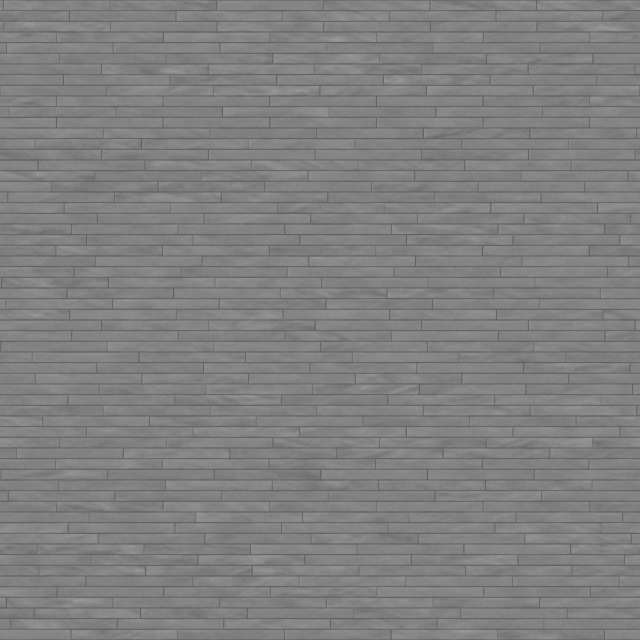
A WebGL 1 fragment shader for this texture map:

```glsl
precision highp float;
// Grey wall of long, thin bricks in staggered courses with faint rippled relief.

uniform vec2 u_resolution;

const vec2 BRICKS = vec2(6.0, 60.0);   // repeats across and down
const float BRICK_ASPECT = 10.0;       // brick length in course heights
const float JOINT_HALF_WIDTH = 0.055;  // in course heights
const float FACE_GREY = 0.514;
const float JOINT_GREY = 0.375;

float hash(vec2 p) {
  vec3 q = fract(vec3(p.xyx) * 0.1031);
  q += dot(q, q.yzx + 33.33);
  return fract((q.x + q.y) * q.z);
}

float noise(vec2 p) {
  vec2 i = floor(p);
  vec2 f = fract(p);
  vec2 u = f * f * (3.0 - 2.0 * f);
  float low = mix(hash(i), hash(i + vec2(1.0, 0.0)), u.x);
  float high = mix(hash(i + vec2(0.0, 1.0)), hash(i + 1.0), u.x);
  return mix(low, high, u.y);
}

float fbm(vec2 p) {
  float sum = 0.0;
  float amplitude = 0.5;
  for (int i = 0; i < 3; i++) {
    sum += amplitude * noise(p);
    p = p * 2.03 + 17.7;
    amplitude *= 0.5;
  }
  return sum;
}

// Alternate courses shift by half a brick, plus a random slip.
float courseShift(float course) {
  return 0.5 * mod(course, 2.0) + 0.42 * (hash(vec2(course, 7.0)) - 0.5);
}

// Slanted ripples, stretched along the brick.
float rippleHeight(vec2 p, float slant) {
  vec2 q = vec2(p.x * 0.42, p.y * 1.15 + slant * p.x);
  return fbm(q + 0.7 * noise(q * 0.8 + 5.0));
}

// Light from above on the ripples, with soft cloudy patches.
float faceShade(vec2 p, vec2 id) {
  float strength = hash(id + 31.0);
  vec2 q = p + 60.0 * vec2(hash(id + 3.0), hash(id + 9.0));
  float slant = 0.45 * (hash(id + 13.0) - 0.5);
  float slope = rippleHeight(q + vec2(0.0, 0.17), slant) - rippleHeight(q - vec2(0.0, 0.17), slant);
  float cloud = fbm(q * vec2(0.55, 0.9) + 40.0) - 0.44;
  float tone = 0.022 * (hash(id + 21.0) - 0.5);
  return tone + mix(0.05, 0.19, strength * strength) * slope
    + mix(0.04, 0.12, strength) * cloud;
}

// Coverage of a line at distance d from its centre.
float lineMask(float d, float halfWidth, float blur) {
  return 1.0 - smoothstep(halfWidth - blur, halfWidth + blur, d);
}

void main() {
  vec2 uv = gl_FragCoord.xy / u_resolution;
  vec2 grid = vec2(uv.x, 1.0 - uv.y) * BRICKS;
  float blur = max(0.6 * BRICKS.y / u_resolution.y, 0.03);

  // Brick index and position within it, in course heights
  float course = floor(grid.y);
  float along = grid.x - courseShift(course);
  vec2 id = vec2(mod(floor(along), BRICKS.x), course);
  vec2 cell = vec2(fract(along), fract(grid.y));
  vec2 local = cell * vec2(BRICK_ASPECT, 1.0);
  vec2 edge = min(local, vec2(BRICK_ASPECT, 1.0) - local);

  // Brick face with fine grain
  float grey = FACE_GREY + faceShade(local, id);
  grey += 0.02 * (noise(grid * vec2(BRICK_ASPECT, 1.0) * 6.0) - 0.5);

  // Uneven bright rim along the top and left, soft shade along the bottom
  float wear = noise(vec2(local.x * 0.6, 3.0) + id * 11.0);
  float rim = exp(-9.0 * max(min(local.x, local.y) - 0.1, 0.0));
  grey += 0.035 * rim * wear;
  grey -= 0.022 * exp(-8.0 * (1.0 - local.y)) * (1.0 - 0.5 * wear);

  // Joints of varying depth
  float wobble = 0.02 * (noise(grid * vec2(12.0, 2.0)) - 0.5);
  float bed = lineMask(edge.y + wobble, JOINT_HALF_WIDTH, blur);
  float side = lineMask(edge.x + wobble, JOINT_HALF_WIDTH, blur);
  float bedDepth = mix(0.68, 1.0, noise(vec2(grid.x * 3.0, floor(grid.y + 0.5) * 5.0)));
  float sideDepth = mix(0.45, 1.0, hash(vec2(floor(along + 0.5), course) + 51.0));
  float joint = max(bed * bedDepth, side * sideDepth);
  grey = mix(grey, JOINT_GREY, joint);

  gl_FragColor = vec4(vec3(grey), 1.0);
}
```
